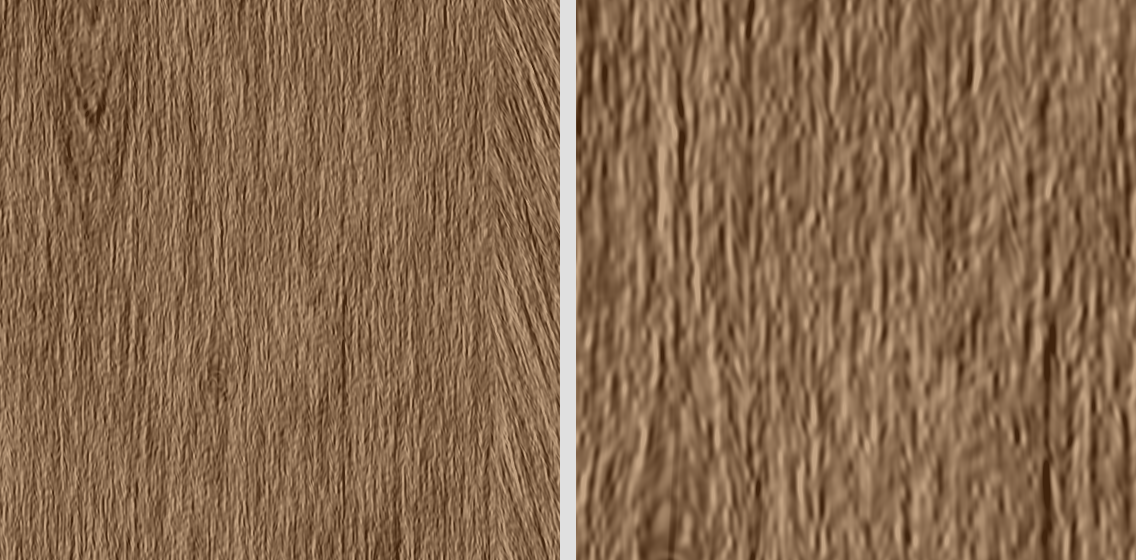
Left, the full canvas; right, a detail of the centre.
Give the GLSL for this texture, as a three.js fragment shader.

```glsl
// Brushed brown oak: embossed vertical grain with cathedral arches, a knot and a seam.
varying vec2 vUv;

const vec3 WOOD_MEAN = vec3(0.514, 0.395, 0.287);
const vec3 WOOD_STEP = vec3(0.098, 0.096, 0.089);
const vec2 ARCH_TOP = vec2(0.165, 0.9);
const vec2 ARCH_LOW = vec2(0.56, 0.42);
const vec2 KNOT = vec2(0.39, 0.33);

float hash(vec2 p) {
  vec3 q = fract(vec3(p.xyx) * 0.1031);
  q += dot(q, q.yzx + 33.33);
  return fract((q.x + q.y) * q.z);
}

// Smooth value noise from -1 to 1.
float noise(vec2 p) {
  vec2 cell = floor(p);
  vec2 f = fract(p);
  f = f * f * (3.0 - 2.0 * f);
  float low = mix(hash(cell), hash(cell + vec2(1.0, 0.0)), f.x);
  float high = mix(hash(cell + vec2(0.0, 1.0)), hash(cell + 1.0), f.x);
  return 2.0 * mix(low, high, f.y) - 1.0;
}

// Soft elliptical spot, 1 at its centre.
float spot(vec2 p, vec2 centre, vec2 size) {
  vec2 d = (p - centre) / size;
  return exp(-dot(d, d));
}

// Sideways shift that parts the fibres around a centre.
float part(vec2 p, vec2 centre, vec2 size, float strength) {
  return -strength * (p.x - centre.x) * spot(p, centre, size);
}

// Nested V-shaped growth rings that open upward.
float archRings(vec2 p, float axis, float slope, float density) {
  float d = p.x - axis;
  float ring = sqrt(d * d + 0.0002) - slope * p.y;
  return noise(vec2(ring * density, p.y * 4.0));
}

// Gentle sideways drift of the grain.
float wander(vec2 p) {
  return 0.009 * noise(p * vec2(4.0, 1.6))
       + 0.0028 * noise(p * vec2(19.0, 7.0) + 40.0)
       + 0.0013 * noise(p * vec2(55.0, 42.0) + 80.0);
}

// Height of the wood surface; coarse sets the depth of the long grooves.
float relief(vec2 p, float coarse) {
  float drift = wander(p);
  float bend = part(p, KNOT, vec2(0.04, 0.07), 0.6)
             + part(p, ARCH_TOP, vec2(0.08, 0.25), 0.3);
  vec2 grain = vec2(p.x + drift + bend, p.y + 0.009 * noise(p * vec2(80.0, 5.0)));

  // Long grooves, replaced by arches inside the two cathedral figures
  float top = spot(p, ARCH_TOP, vec2(0.085, 0.27));
  float low = 0.6 * spot(p, ARCH_LOW, vec2(0.08, 0.22));
  float groove = noise(grain * vec2(112.0, 5.0) + 11.0);
  vec2 wavy = vec2(p.x + drift, p.y);
  groove = mix(groove, archRings(wavy, ARCH_TOP.x, 0.25, 110.0), top);
  groove = mix(groove, archRings(wavy, ARCH_LOW.x, 0.3, 90.0), low);

  // Short fibres and fine flecks
  float fibre = noise(grain * vec2(222.0, 32.0) + 23.0);
  float fleck = noise(grain * vec2(290.0, 120.0) + 57.0);
  return fibre + 0.8 * fleck + (coarse + 0.6 * top) * groove;
}

// Surface tone: the height itself plus light falling from the upper left.
float embossed(vec2 p, float coarse) {
  float here = relief(p, coarse);
  float beside = relief(p + vec2(0.0031, -0.0016), coarse);
  return 0.5 * here + 1.05 * (here - beside);
}

// Long thin dark pores, broken along their length.
float pores(vec2 p) {
  vec2 line = vec2(p.x + wander(p), p.y);
  float thin = smoothstep(0.35, 0.9, noise(line * vec2(150.0, 3.5) + 91.0));
  return thin * (0.7 + 0.6 * noise(line * vec2(40.0, 14.0) + 17.0));
}

// Dark lines along the rings of a cathedral figure.
float archShade(vec2 p, vec2 centre, vec2 size, float slope, float density) {
  float rings = archRings(vec2(p.x + wander(p), p.y), centre.x, slope, density);
  return spot(p, centre, size) * smoothstep(0.05, 0.75, -rings);
}

// Dark ragged eye of the knot.
float knotShade(vec2 p) {
  vec2 d = (p - KNOT) / vec2(0.019, 0.032);
  float r = length(d) + 0.7 * noise(p * vec2(110.0, 70.0));
  return exp(-r * r * 0.7) * (0.55 + 0.6 * cos(r * 7.0));
}

// Thin, broken vertical joint.
float seamShade(vec2 p, float x) {
  float d = (p.x - x - 0.0015 * noise(vec2(3.0, p.y * 9.0))) / 0.0024;
  return exp(-d * d) * (0.65 + 0.5 * noise(vec2(8.0, p.y * 13.0)));
}

void main() {
  vec2 p = vUv;

  // Straight grain meets slanting, deeper grain along the right side
  vec2 slanted = vec2(p.x + 0.22 * p.y + 0.08 * p.y * p.y, p.y);
  float edge = 0.882 + 0.012 * noise(vec2(2.0, p.y * 7.0));
  float side = smoothstep(edge - 0.01, edge + 0.01, p.x);
  float tone = 1.12 * mix(embossed(p, 0.75), embossed(slanted, 1.3), side);

  // Dark pores, arches and a mild colour drift
  tone -= 1.1 * mix(pores(p), pores(slanted), side);
  tone -= 1.5 * archShade(p, ARCH_TOP, vec2(0.08, 0.25), 0.25, 110.0);
  tone -= 0.7 * archShade(p, ARCH_LOW, vec2(0.08, 0.2), 0.3, 90.0);
  tone += 0.25 * noise(p * vec2(9.0, 2.5) + 5.0) + 0.2 * noise(p * vec2(28.0, 9.0) + 31.0);
  tone += 0.2 + 0.2 * side - 0.4 * spot(p, vec2(0.1, 0.95), vec2(0.2, 0.3));

  // Knot and joints
  tone -= 1.6 * knotShade(p) + 1.8 * seamShade(p, 0.613) + 0.7 * seamShade(p, 0.868);

  tone = clamp(tone, -2.7, 2.6);
  gl_FragColor = vec4(WOOD_MEAN + WOOD_STEP * tone, 1.0);
}
```
